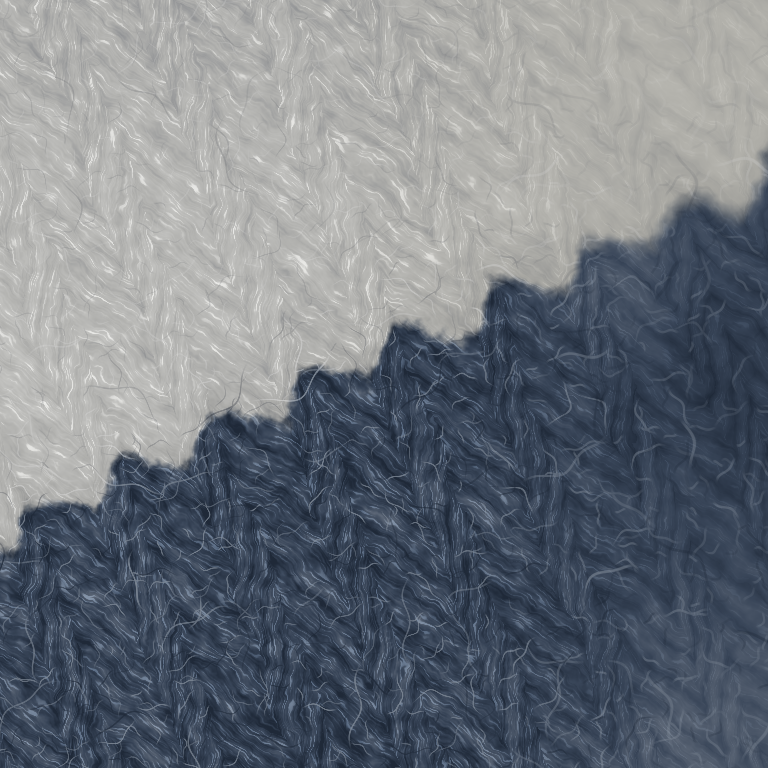
A WebGL 2 fragment shader for this texture:

```glsl
#version 300 es
precision highp float;
uniform vec2 u_resolution;
out vec4 fragColor;

// Knit layout, in canvas units
const float SEAM_BASE = 0.278, SEAM_SLOPE = 0.46;
const float WALE_WIDTH = 0.121, WALE_START = 0.053, WALE_LEAN = 0.30;
const float STITCH_FOLD = 0.62;   // where the two arms of a stitch meet
const float ROW_HEIGHT = 0.078, ARM_DROP = 0.145;
const float TOOTH_HEIGHT = 0.056;
const float WARP = 0.022, FINE_WARP = 0.007;
const float FIBRE_WIDTH = 0.0013;
// Yarn colours
const vec3 WHITE_SHADE = vec3(0.50, 0.51, 0.53);
const vec3 WHITE_YARN = vec3(0.69, 0.69, 0.68);
const vec3 WHITE_LIGHT = vec3(0.79, 0.79, 0.78);
const vec3 BLUE_SHADE = vec3(0.12, 0.16, 0.22);
const vec3 BLUE_YARN = vec3(0.22, 0.27, 0.345);
const vec3 BLUE_LIGHT = vec3(0.38, 0.42, 0.48);
const vec3 BLUE_FIBRE = vec3(0.52, 0.56, 0.61);

vec2 hash2(vec2 p) {
  vec3 q = fract(p.xyx * vec3(0.1031, 0.1030, 0.0973));
  q += dot(q, q.yzx + 33.33);
  return fract((q.xx + q.yz) * q.zy);
}

float gradDot(vec2 cell, vec2 offset, vec2 f) {
  float a = 6.2832 * hash2(cell + offset).x;
  return dot(vec2(cos(a), sin(a)), f - offset);
}

float gradientNoise(vec2 p) {
  vec2 i = floor(p), f = p - i;
  vec2 s = f * f * f * (f * (f * 6.0 - 15.0) + 10.0);
  float low = mix(gradDot(i, vec2(0), f), gradDot(i, vec2(1, 0), f), s.x);
  float high = mix(gradDot(i, vec2(0, 1), f), gradDot(i, vec2(1), f), s.x);
  return 1.4 * mix(low, high, s.y);
}

float fbm(vec2 p) {
  float sum = 0.0, amp = 0.55;
  for (int i = 0; i < 4; i++, amp *= 0.5) {
    sum += amp * gradientNoise(p);
    p = mat2(1.6, 1.2, -1.2, 1.6) * p + 7.3;
  }
  return sum;
}

// One curved hair per grid cell: x = pale hairs, y = dark hairs
vec2 fibres(vec2 p, float scale, float seed, float width) {
  vec2 g = p * scale, cell = floor(g), cover = vec2(0);
  for (int n = 0; n < 9; n++) {
    vec2 id = cell + vec2(n % 3 - 1, n / 3 - 1);
    vec2 r = hash2(id + seed), k = hash2(id + seed + 41.7);
    vec2 d = g - id - r;
    float a = 6.2832 * k.x, reach = 0.25 + 0.45 * r.y;
    d = mat2(cos(a), -sin(a), sin(a), cos(a)) * d;
    d.y += (k.y - 0.5) * 2.4 * (d.x * d.x - 0.1) + 0.05 * sin(9.0 * d.x + a);
    float line = 1.0 - smoothstep(0.3 * width, width, abs(d.y) / scale);
    line *= 1.0 - smoothstep(0.5 * reach, reach, abs(d.x));
    cover = max(cover, line * (0.4 + 0.6 * r.x) * (k.y > 0.42 ? vec2(1, 0) : vec2(0, 1)));
  }
  return cover;
}

void main() {
  vec2 p = gl_FragCoord.xy / u_resolution;
  float focus = 1.0 - 0.8 * smoothstep(0.55, 0.98, p.x + 0.12 * p.y);
  // Stitch coordinates: leaning wales, rows parallel to the seam
  vec2 q = p + WARP * vec2(fbm(p * 9.0), fbm(p * 9.0 + 31.0));
  q += FINE_WARP * vec2(fbm(p * 32.0 + 11.0), fbm(p * 32.0 + 57.0));
  float w = q.y - SEAM_BASE - SEAM_SLOPE * q.x;
  float wale = (q.x + WALE_LEAN * w - WALE_START) / WALE_WIDTH;
  float u = fract(wale), left = step(u, STITCH_FOLD);
  float arm = mix((u - STITCH_FOLD) / (1.0 - STITCH_FOLD), 1.0 - u / STITCH_FOLD, left);
  float row = (w - ARM_DROP * arm) / ROW_HEIGHT;
  vec2 id = vec2(floor(wale) * 2.0 + left, floor(row));
  // Rounded yarn arms, gaps between them, and twisted strands
  float ridge = sin(3.1416 * fract(row));
  float grain = fbm(p * 42.0), cloud = fbm(p * 3.5 + 4.0), patches = fbm(p * 13.0 + 20.0);
  float gap = (1.0 - smoothstep(0.0, 0.22, min(arm, 1.0 - arm))) * (0.6 + patches);
  float strand = gradientNoise(vec2(arm * 3.0, row * 6.0) + id.x * 13.1);
  float fine = gradientNoise(vec2(arm * 6.5, row * 14.0) + id.x * 5.7);
  float relief = 0.65 * (ridge - 0.64) - 0.40 * gap + 0.3 * (hash2(id + 60.0).x - 0.5);
  relief = relief * mix(0.55, 1.0, focus) + 0.35 * patches;
  float tone = relief + focus * (0.45 * strand + 0.45 * fine) + 0.75 * grain * (0.2 + 0.8 * focus);
  // White yarn, brighter toward the lower left
  float whiteTone = 0.06 - 0.16 * p.x + 0.30 * cloud + 0.65 * tone
    + 0.34 * (1.0 - smoothstep(0.0, 0.65, length(p - vec2(0.12, 0.50))));
  vec3 white = mix(WHITE_YARN, WHITE_LIGHT, clamp(whiteTone, 0.0, 1.2));
  white = mix(white, WHITE_SHADE, clamp(-whiteTone * 0.75, 0.0, 1.0));
  white += 0.13 * focus * smoothstep(0.2, 0.6, 0.6 * fine + 0.5 * strand + 0.5 * grain) * ridge;
  white += vec3(0.006, 0.002, -0.012) * smoothstep(0.3, 0.9, p.x);
  // Blue yarn, hazy at the lower right and under the far seam
  float haze = 0.60 * (1.0 - smoothstep(0.0, 0.28, length(p - vec2(0.93, 0.04))))
    + 0.40 * (1.0 - smoothstep(0.0, 0.16, length(p - vec2(0.80, 0.64))))
    - 0.35 * (1.0 - smoothstep(0.0, 0.25, length(p - vec2(0.98, 0.48))));
  float blueTone = 0.95 * tone + haze + 0.2 * cloud - 0.04;
  vec3 blue = mix(BLUE_YARN, BLUE_LIGHT, clamp(blueTone, 0.0, 1.2));
  blue = mix(blue, BLUE_SHADE, clamp(-1.2 * blueTone, 0.0, 1.0));
  blue += vec3(0.14, 0.16, 0.18) * focus * smoothstep(0.2, 0.6, fine + 0.4 * grain) * ridge;
  // Toothed, fuzzy seam between the colours
  float seam = w - TOOTH_HEIGHT * smoothstep(-0.1, 1.1, arm) + 0.018 * grain * focus;
  float edge = mix(0.022, 0.011, focus), isWhite = smoothstep(-edge, edge, seam);
  white *= 1.0 - 0.09 * exp(-max(seam, 0.0) * 35.0);
  vec3 color = mix(blue, white, isWhite);
  // Loose hairs, densest on blue and along the seam
  float hairWidth = max(FIBRE_WIDTH * mix(2.2, 1.0, focus), 1.0 / u_resolution.y);
  vec2 hair = max(fibres(p, 10.0, 3.0, hairWidth * 1.25), 0.9 * fibres(p, 19.0, 19.0, hairWidth));
  hair = max(hair, 0.8 * fibres(p, 33.0, 53.0, hairWidth));
  hair *= mix(0.3, 1.0, focus) * mix(0.9, 0.3 + 0.5 * exp(-abs(seam) * 14.0), isWhite);
  color = mix(color, mix(BLUE_FIBRE, vec3(0.84), isWhite), hair.x);
  color = mix(color, mix(BLUE_SHADE, vec3(0.40, 0.41, 0.43), isWhite), 0.85 * hair.y);
  fragColor = vec4(clamp(color, 0.0, 1.0), 1.0);
}
```
